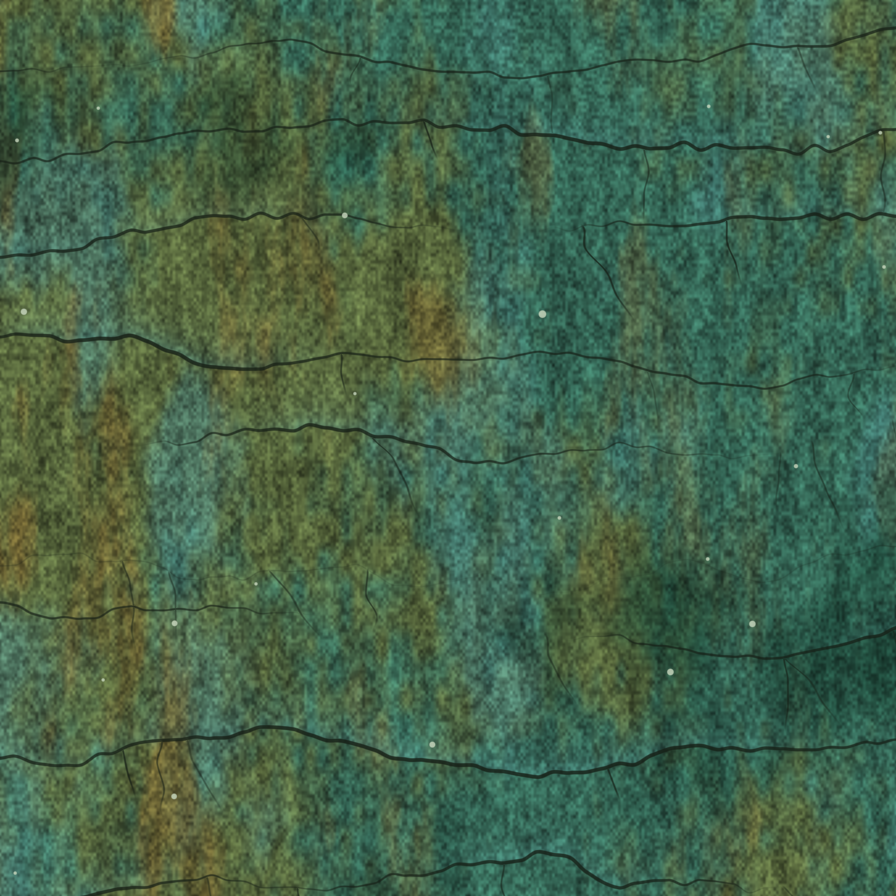
A WebGL 1 fragment shader for this texture:

```glsl
precision highp float;
// Weathered green paint: layered value noise mixes teal, olive and rust,
// with vertical brush grain. Wandering horizontal cracks with fine downward
// branches, pale blue edges and sparse chips lie on top.
uniform vec2 u_resolution;

const float CRACK_ROWS = 9.0;
const vec3 TEAL = vec3(0.205, 0.400, 0.335);
const vec3 OLIVE = vec3(0.335, 0.395, 0.230);
const vec3 PALE_BLUE = vec3(0.270, 0.490, 0.480);
const vec3 RUST = vec3(0.490, 0.375, 0.170);
const vec3 DEEP_GREEN = vec3(0.070, 0.215, 0.165);
const vec3 CRACK = vec3(0.085, 0.120, 0.085);
const vec3 CHIP = vec3(0.780, 0.840, 0.740);

float hash(vec2 p) {
  return fract(sin(dot(p, vec2(127.1, 311.7))) * 43758.5453);
}

float noise(vec2 p) {
  vec2 cell = floor(p);
  vec2 f = fract(p);
  f = f * f * (3.0 - 2.0 * f);
  float low = mix(hash(cell), hash(cell + vec2(1.0, 0.0)), f.x);
  float high = mix(hash(cell + vec2(0.0, 1.0)), hash(cell + 1.0), f.x);
  return mix(low, high, f.y);
}

float fbm(vec2 p) {
  float sum = 0.0;
  float weight = 0.5;
  for (int i = 0; i < 5; i++) {
    sum += weight * noise(p);
    p = mat2(1.6, 1.2, -1.2, 1.6) * p + 7.3;
    weight *= 0.5;
  }
  return sum / 0.97;
}

// Height of a horizontal crack at x
float crackHeight(float x, float row) {
  float base = (row + 0.35 + 0.4 * hash(vec2(row, 3.0))) / CRACK_ROWS;
  float bend = 0.090 * (noise(vec2(x * 3.5, row * 9.1)) - 0.5);
  float kink = 0.030 * (noise(vec2(x * 13.0, row * 5.7 + 40.0)) - 0.5);
  float jag = 0.009 * (noise(vec2(x * 55.0, row * 3.3 + 80.0)) - 0.5);
  return base + bend + kink + jag;
}

// Soft line coverage; the blur never falls below one pixel
float line(float dist, float halfWidth, float pixel) {
  float blur = max(0.0016, pixel);
  return 1.0 - smoothstep(halfWidth - 0.3 * blur, halfWidth + blur, dist);
}

// x: coverage of the crack, y: pale edge above it
vec2 horizontalCrack(vec2 p, float row, float pixel) {
  float offset = p.y - crackHeight(p.x, row);
  float slope = (crackHeight(p.x + 0.003, row) - crackHeight(p.x - 0.003, row)) / 0.006;
  float dist = abs(offset) / sqrt(1.0 + slope * slope);
  float strength = noise(vec2(p.x * 3.2 + row * 4.7, row * 6.3 + 20.0));
  float present = smoothstep(0.20, 0.42, strength);
  float halfWidth = mix(0.0002, 0.0016, smoothstep(0.25, 0.85, strength));
  float edge = smoothstep(-0.002, 0.003, offset) * exp(-max(offset, 0.0) * 55.0);
  edge *= smoothstep(0.45, 0.8, strength);
  return vec2(line(dist, halfWidth, pixel) * present * (0.6 + 0.4 * strength), edge);
}

// Thin branch that hangs from a horizontal crack
float branchCrack(vec2 p, float id, float pixel) {
  float row = mod(id, CRACK_ROWS);
  float x = hash(vec2(id, 11.0));
  float reach = mix(0.035, 0.125, hash(vec2(id, 17.0)));
  float drop = crackHeight(x, row) - p.y;
  float lean = 0.9 * pow(hash(vec2(id, 23.0)) - 0.5, 3.0) * 8.0;
  float wander = 0.016 * (noise(vec2(drop * 38.0, id * 7.7)) - noise(vec2(0.0, id * 7.7)));
  float dist = abs(p.x - x - lean * drop - wander) / sqrt(1.0 + lean * lean);
  float span = smoothstep(-0.003, 0.003, drop) * (1.0 - smoothstep(0.6 * reach, reach, drop));
  return line(dist, 0.0004, pixel) * span * mix(0.35, 0.85, hash(vec2(id, 29.0)));
}

// Sparse round flecks, at most one in each grid cell
float flecks(vec2 p, float cells, float share, float pixel) {
  vec2 cell = floor(p * cells);
  vec2 centre = 0.25 + 0.5 * vec2(hash(cell + 31.0), hash(cell + 57.0));
  float radius = mix(0.0012, 0.0040, pow(hash(cell + 73.0), 3.0));
  float dist = length(fract(p * cells) - centre) / cells;
  return line(dist, radius, pixel) * step(hash(cell + 91.0), share);
}

vec3 paint(vec2 p) {
  float hue = fbm(p * vec2(4.5, 3.2) + 12.0) + 0.16 * (p.x - 0.5);
  hue += 0.22 * (noise(p * vec2(75.0, 32.0)) - 0.5);
  vec3 color = mix(OLIVE, TEAL, smoothstep(0.32, 0.66, hue));
  float blue = smoothstep(0.54, 0.74, fbm(p * vec2(9.0, 4.0) + 35.0));
  color = mix(color, PALE_BLUE, 0.55 * blue);
  float rust = smoothstep(0.57, 0.78, fbm(p * vec2(17.0, 5.0) + 61.0));
  color = mix(color, RUST, 0.60 * rust * (1.0 - 0.6 * p.x));
  float shade = smoothstep(0.60, 0.80, fbm(p * vec2(5.0, 3.5) + 88.0) + 0.10 * p.x);
  return mix(color, DEEP_GREEN, 0.60 * shade);
}

float grain(vec2 p) {
  float streak = noise(p * vec2(65.0, 17.0) + 5.0) - 0.5;
  float medium = noise(p * vec2(170.0, 110.0)) - 0.5;
  float fine = noise(p * vec2(340.0, 260.0) + 9.0) - 0.5;
  return 1.0 + 0.30 * streak + 0.42 * medium + 0.48 * fine;
}

void main() {
  vec2 p = gl_FragCoord.xy / u_resolution.y;
  float pixel = 1.0 / u_resolution.y;
  float crack = 0.0;
  float edge = 0.0;
  for (int i = 0; i < 9; i++) {
    vec2 layer = horizontalCrack(p, float(i), pixel);
    crack = max(crack, layer.x);
    edge = max(edge, layer.y);
  }
  for (int i = 0; i < 32; i++) {
    crack = max(crack, branchCrack(p, float(i), pixel));
  }
  vec3 color = mix(paint(p), PALE_BLUE, 0.5 * edge) * grain(p);
  color = mix(color, CRACK, 0.9 * crack);
  color = mix(color, CHIP, 0.85 * flecks(p, 22.0, 0.025, pixel));
  gl_FragColor = vec4(color, 1.0);
}
```
